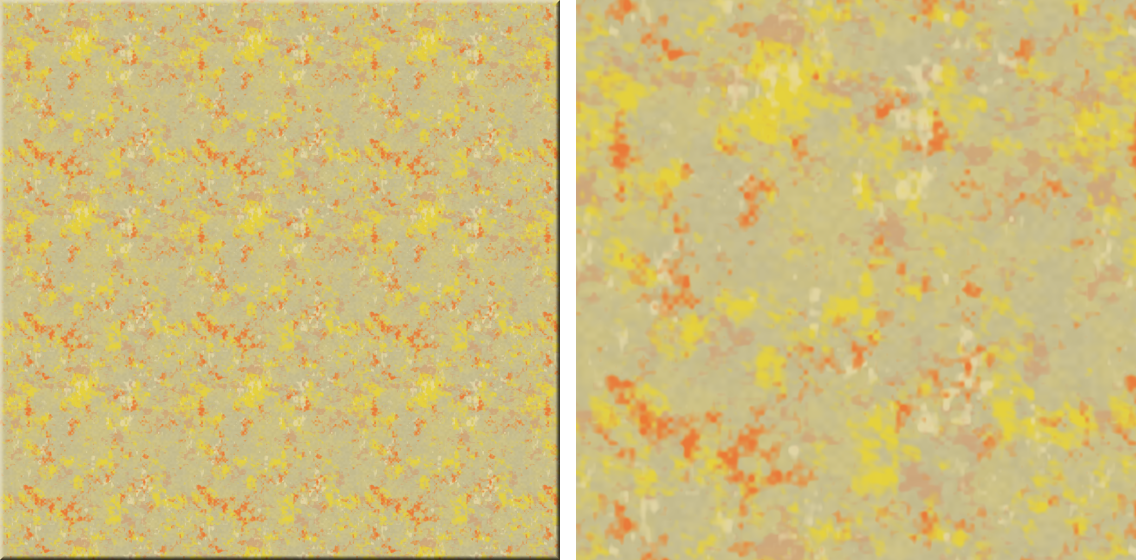
Left, the full canvas; right, a detail of the centre.
Give the GLSL for this texture, as a Shadertoy shader.

```glsl
// Mottled stone: a seamless tile of yellow, orange, rose and cream flecks on khaki,
// repeated a little over three times each way inside a thin bevelled frame.
// Each fleck layer is a softly thresholded fractal noise that wraps at the tile edge.

float hash(vec2 cell, float seed) {
    return fract(sin(dot(cell, vec2(127.1, 311.7)) + seed * 74.7) * 43758.5453);
}

// Value noise on a lattice of "period" cells per tile.
float tileNoise(vec2 tile, vec2 period, float seed) {
    vec2 p = tile * period;
    vec2 cell = floor(p);
    vec2 f = p - cell;
    f = f * f * (3.0 - 2.0 * f);
    vec2 a = mod(cell, period);
    vec2 b = mod(cell + 1.0, period);
    return mix(mix(hash(a, seed), hash(vec2(b.x, a.y), seed), f.x),
               mix(hash(vec2(a.x, b.y), seed), hash(b, seed), f.x), f.y);
}

// Four octaves with a slow falloff, so patches break up into fine specks.
float fleckNoise(vec2 tile, vec2 period, float seed) {
    float sum = 0.0, weight = 1.0, total = 0.0;
    for (int i = 0; i < 4; i++) {
        sum += weight * tileNoise(tile, period, seed + float(i));
        total += weight;
        weight *= 0.88;
        period *= 2.0;
    }
    return sum / total;
}

void mainImage(out vec4 fragColor, in vec2 fragCoord) {
    vec2 uv = fragCoord / iResolution.xy;
    vec2 tile = vec2(uv.x, 1.0 - uv.y) * 3.235;
    vec2 leaning = vec2(tile.x - tile.y, tile.y);   // whole-number shear keeps the tile seamless

    // Khaki ground with faint cloudy and grainy variation
    float cloud = fleckNoise(tile, vec2(8.0), 3.0);
    vec3 color = mix(vec3(0.775, 0.74, 0.56), vec3(0.805, 0.76, 0.52), smoothstep(0.35, 0.65, cloud));
    color += 0.03 * (tileNoise(tile, vec2(80.0), 9.0) - 0.5);

    // Flecks, from the broadest to the rarest
    float rose = fleckNoise(tile, vec2(11.0, 13.0), 12.0);
    color = mix(color, vec3(0.82, 0.60, 0.44), 0.6 * smoothstep(0.56, 0.73, rose));

    float upright = fleckNoise(tile, vec2(11.0, 9.0), 21.0);
    float streaks = fleckNoise(leaning, vec2(9.0, 12.0), 27.0);
    float yellow = 0.5 + 1.2 * (0.65 * upright + 0.35 * streaks - 0.5);
    color = mix(color, vec3(0.91, 0.83, 0.20), 0.88 * smoothstep(0.49, 0.72, yellow));

    float cream = fleckNoise(tile, vec2(12.0, 9.0), 33.0);
    color = mix(color, vec3(0.91, 0.86, 0.67), 0.75 * smoothstep(0.60, 0.76, cream));

    float orange = fleckNoise(tile, vec2(12.0, 11.0), 47.0);
    color = mix(color, vec3(0.90, 0.57, 0.25), 0.75 * smoothstep(0.58, 0.74, orange));
    color = mix(color, vec3(0.93, 0.42, 0.18), 0.7 * smoothstep(0.68, 0.80, orange));

    // Bevel: lit on the left and top, shaded on the right and bottom, mitred at the corners
    float litEdge = min(uv.x, 1.0 - uv.y);
    float darkEdge = min(1.0 - uv.x, uv.y);
    float aa = 1.0 / iResolution.y;
    float mitre = smoothstep(-aa, aa, darkEdge - litEdge);
    float light = mitre * (1.0 - smoothstep(0.0, 0.009, litEdge));
    float shade = (1.0 - mitre) * (1.0 - smoothstep(0.0, 0.0095, darkEdge));
    color = mix(color, vec3(0.90, 0.88, 0.78), 0.7 * light);
    color *= 1.0 - 0.72 * shade;

    fragColor = vec4(color, 1.0);
}
```
